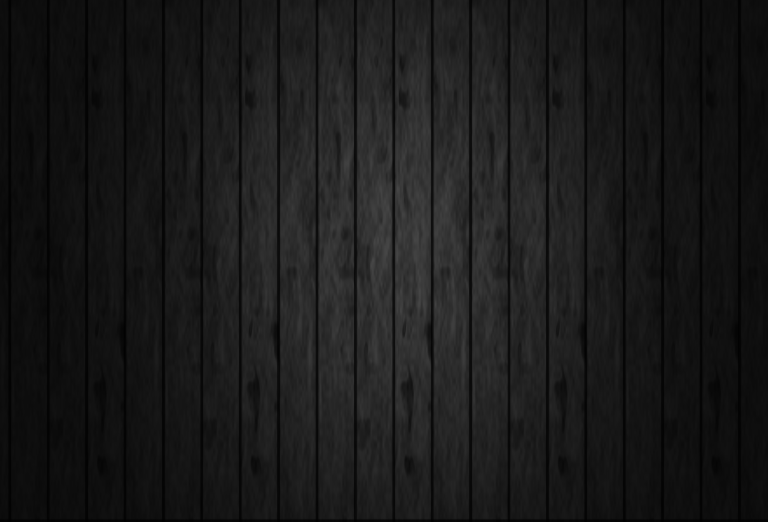
Give the GLSL for this texture, as a Shadertoy shader.

```glsl
// Dark vertical wooden planks lit by a soft oval glow near the centre.
// Boards repeat in groups of four; their grain is stretched value noise,
// with dark pores and pale streaks, cut by narrow bevelled seams.

const float PLANKS = 20.0;        // boards across the canvas width
const float SEAM_OFFSET = 0.255;  // first seam, in board widths
const float GROUP = 4.0;          // boards before the grain repeats

float hash(vec2 p) {
    return fract(sin(dot(p, vec2(127.1, 311.7))) * 43758.5453);
}

float valueNoise(vec2 p) {
    vec2 cell = floor(p);
    vec2 f = fract(p);
    f = f * f * (3.0 - 2.0 * f);
    float low = mix(hash(cell), hash(cell + vec2(1.0, 0.0)), f.x);
    float high = mix(hash(cell + vec2(0.0, 1.0)), hash(cell + vec2(1.0, 1.0)), f.x);
    return mix(low, high, f.y);
}

// Oval pool of light; p spans one unit across the canvas.
float glow(vec2 p, vec2 centre, vec2 radius) {
    vec2 d = (p - centre) / radius;
    return 0.047 + 0.163 * exp(-dot(d, d));
}

// Brightness factor of the wood; q is in board widths, kind is 0 to 3.
float woodGrain(vec2 q, float kind) {
    vec2 seed = vec2(kind * 37.0, kind * 19.0);
    float bend = valueNoise(vec2(q.x * 2.0, q.y * 0.9) + seed) - 0.5;
    float x = q.x + 0.22 * bend;

    // Fibres from broad to fine
    float broad = valueNoise(vec2(x * 4.0, q.y * 0.5) + seed) - 0.5;
    float fibre = valueNoise(vec2(x * 11.0, q.y * 1.6) + seed + 5.0) - 0.5;
    float fine = valueNoise(vec2(q.x * 22.0, q.y * 6.0) + seed + 11.0) - 0.5;
    float tone = 1.0 + 0.20 * broad + 0.28 * fibre + 0.24 * fine;

    // Short dark pores, strongest on one board of each group
    float isKnotty = 1.0 - step(0.5, abs(kind - 2.0));
    float pore = valueNoise(vec2(x * 7.0, q.y * 2.0) + seed + 23.0);
    float patches = valueNoise(vec2(q.x * 1.5, q.y * 0.45) + seed + 31.0);
    float pores = smoothstep(0.62, 0.9, pore) * smoothstep(0.35, 0.7, patches);
    tone -= pores * mix(0.25, 0.50, isKnotty);

    // Long pale streaks
    float streak = valueNoise(vec2(x * 6.0, q.y * 0.7) + seed + 47.0);
    tone += 0.16 * smoothstep(0.68, 0.95, streak);
    return tone * (0.99 + 0.06 * hash(seed + 3.0));
}

// Darkening at the board joint; x is 0 to 1 across a board.
float seamShade(float x, float pixel) {
    float edge = min(x, 1.0 - x);
    float line = 1.0 - smoothstep(0.022, 0.022 + pixel, edge);
    float bevel = exp(-edge * 16.0);
    float lip = smoothstep(0.05, 0.08, x) * (1.0 - smoothstep(0.08, 0.14, x));
    return (1.0 - 0.22 * bevel + 0.09 * lip) * (1.0 - 0.66 * line);
}

void mainImage(out vec4 fragColor, in vec2 fragCoord) {
    vec2 p = fragCoord / iResolution.x;
    float height = iResolution.y / iResolution.x;
    float pixel = PLANKS / iResolution.x;

    // Board index and position within it
    vec2 q = p * PLANKS - vec2(SEAM_OFFSET, 0.0);
    float kind = mod(floor(q.x), GROUP);
    float across = fract(q.x);

    float light = glow(p, vec2(0.52, 0.53 * height), vec2(0.27, 0.36));
    float shade = light * woodGrain(vec2(across, q.y), kind);
    shade *= seamShade(across, pixel);

    // Thin dark border along the bottom
    shade *= mix(0.3, 1.0, smoothstep(0.002, 0.005, p.y));

    fragColor = vec4(vec3(shade), 1.0);
}
```
